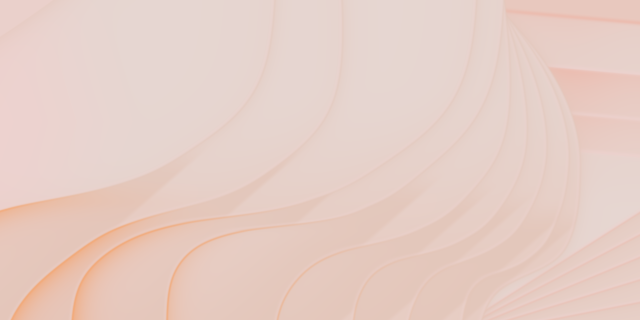
Give the GLSL for this background, as a Shadertoy shader.

```glsl
// Overlapping paper-like sheets in pale pink, with warm light in the folds.
// Each sheet ends at a lopsided logistic curve x(y); sheets are painted from
// back to front over a backdrop of salmon bands and a fan of diagonal folds.

const int SHEETS = 9;
const vec3 PALE   = vec3(0.902, 0.838, 0.818);
const vec3 BLUSH  = vec3(0.928, 0.822, 0.810);
const vec3 ROSE   = vec3(0.907, 0.806, 0.771);
const vec3 SHADE  = vec3(0.887, 0.772, 0.722);
const vec3 SALMON = vec3(0.927, 0.715, 0.660);
const vec3 ORANGE = vec3(0.955, 0.650, 0.440);
const float RIM_WIDTH = 0.0035;
const float SHADOW_REACH = 0.022;
const float GLOW_REACH = 0.075;

// Per sheet: x at the top, x at the bottom, height of the bend, lean at the top
const vec4 SHAPE[SHEETS] = vec4[](
    vec4(0.865, -0.390, 0.391, 0.0),   vec4(1.089, -0.026, 0.339, 0.01),
    vec4(1.497, 0.221, 0.344, 0.0),    vec4(1.581, 0.521, 0.318, 0.0),
    vec4(1.609, 0.854, 0.253, 0.018),  vec4(1.661, 1.099, 0.221, 0.055),
    vec4(1.719, 1.263, 0.198, 0.094),  vec4(1.784, 1.440, 0.167, 0.138),
    vec4(1.815, 1.484, 0.141, 0.161));
// Per sheet: softness of the bend below and above its centre
const vec2 BEND[SHEETS] = vec2[](
    vec2(0.089, 0.115), vec2(0.120, 0.109), vec2(0.063, 0.128),
    vec2(0.047, 0.135), vec2(0.063, 0.102), vec2(0.050, 0.089),
    vec2(0.060, 0.083), vec2(0.044, 0.078), vec2(0.057, 0.057));
// Backdrop bands: height of the upper edge and amount of salmon
const vec4 BAND_Y = vec4(0.961, 0.802, 0.660, 0.545);
const vec4 BAND_TINT = vec4(0.40, 0.85, 0.60, 0.12);

float edgeX(int i, float y) {
    vec4 s = SHAPE[i];
    float h = y - s.z;
    float width = mix(BEND[i].x, BEND[i].y, smoothstep(-0.04, 0.04, h));
    width *= 1.0 - 0.35 * exp(-h * h / 0.011);
    float lean = max(0.0, y - 0.479) / 0.39;
    return mix(s.x, s.y, 1.0 / (1.0 + exp(h / width))) - s.w * lean * lean;
}

// Approximate signed distance to a sheet's edge, negative on the sheet
float edgeDistance(int i, vec2 p) {
    const float STEP = 0.002;
    float x = edgeX(i, p.y);
    float slope = (edgeX(i, p.y + STEP) - x) / STEP;
    return (p.x - x) / sqrt(1.0 + slope * slope);
}

float line(float d, float width) {
    return exp(-d * d / (width * width));
}

vec3 backdrop(vec2 p, float aa) {
    vec3 col = mix(ROSE, SALMON, 0.22);
    // Gently falling bands at the upper right
    for (int k = 0; k < 4; k++) {
        float d = p.y - BAND_Y[k] + 0.09 * (p.x - 1.6);
        float tint = BAND_TINT[k] * (0.35 + 0.65 * exp(min(d, 0.0) / 0.09));
        tint *= 1.0 - 0.35 * smoothstep(1.75, 2.0, p.x);
        col = mix(col, mix(PALE, SALMON, tint), smoothstep(aa, -aa, d));
        vec3 rim = k == 0 ? SALMON : BLUSH;
        col = mix(col, rim, 0.65 * line(d - 0.003, 0.007));
    }
    col = mix(col, PALE, smoothstep(0.46, 0.34, p.y));
    // Diagonal folds fanning out at the lower right
    for (int k = 0; k < 5; k++) {
        float slope = 0.635 - 0.11 * float(k);
        float height = 0.057 - 0.022 * float(k) + slope * (p.x - 1.56);
        float d = (p.y - height) / sqrt(1.0 + slope * slope);
        vec3 fold = mix(mix(PALE, ROSE, 0.75), SHADE, 0.5 * exp(min(d, 0.0) / 0.025));
        col = mix(col, fold, smoothstep(aa, -aa, d));
        col = mix(col, BLUSH, 0.5 * line(d - 0.005, 0.005));
        col = mix(col, SALMON, 0.35 * line(d, RIM_WIDTH));
    }
    return col;
}

vec3 sheetColour(int i, vec2 p, float own) {
    vec3 col = mix(ROSE, PALE, smoothstep(0.12, 0.75, p.y));
    if (i == 0) col = mix(BLUSH, PALE, smoothstep(0.0, 0.5, p.x + 0.3 * abs(p.y - 0.62)));
    else {
        // Diagonal wedge of shade where the strip turns under
        vec4 s = SHAPE[i];
        float across = p.x - 0.5 * (s.x + s.y) + 0.1 * (s.x - s.y) - 1.15 * (p.y - s.z);
        float wedge = smoothstep(0.012, -0.012, across) * smoothstep(-0.5, 0.0, across);
        col = mix(col, SHADE, 0.75 * wedge * smoothstep(0.22, 0.10, p.y - s.z));
    }
    return mix(col, SHADE, 0.16 * exp(min(own, 0.0) / 0.06));
}

// Shadow, warm glow and rim beside the edge of the sheet in front
vec3 lightFold(vec3 col, int i, vec2 p, float d) {
    float away = max(d, 0.0);
    float low = smoothstep(0.06, -0.10, p.y - SHAPE[i].z);
    float warm = low * smoothstep(0.85, 0.15, p.x);
    col = mix(col, SHADE, 0.40 * exp(-away / SHADOW_REACH));
    col = mix(col, SALMON, 0.30 * warm * exp(-away / (2.5 * GLOW_REACH)));
    return mix(col, ORANGE, 0.70 * warm * exp(-away / (0.5 * GLOW_REACH)));
}

void mainImage(out vec4 fragColor, in vec2 fragCoord) {
    vec2 p = fragCoord / iResolution.y;
    p.x *= 2.0 * iResolution.y / iResolution.x;
    float aa = 1.0 / iResolution.y;

    float own = edgeDistance(SHEETS - 1, p);
    vec3 col = lightFold(backdrop(p, aa), SHEETS - 1, p, own);
    for (int i = SHEETS - 1; i >= 0; i--) {
        float front = i > 0 ? edgeDistance(i - 1, p) : 1.0;
        vec3 sheet = sheetColour(i, p, own);
        if (i > 0) sheet = lightFold(sheet, i - 1, p, front);
        col = mix(col, sheet, smoothstep(aa, -aa, own));
        float low = smoothstep(0.04, -0.06, p.y - SHAPE[i].z);
        float warm = low * smoothstep(1.7, 0.3, p.x);
        col = mix(col, BLUSH, 0.35 * line(own + 0.006, 0.005));
        col = mix(col, mix(SHADE, ORANGE, warm), (0.35 + 0.4 * warm) * line(own, RIM_WIDTH));
        own = front;
    }
    // Small sheet corner at the upper left
    float corner = (p.y - 0.885 - 0.65 * p.x - 0.25 * p.x * p.x) / 1.2;
    col = mix(col, SHADE, 0.5 * exp(-max(-corner, 0.0) / 0.035));
    col = mix(col, mix(BLUSH, ROSE, 0.4), smoothstep(-aa, aa, corner));
    fragColor = vec4(col, 1.0);
}
```
